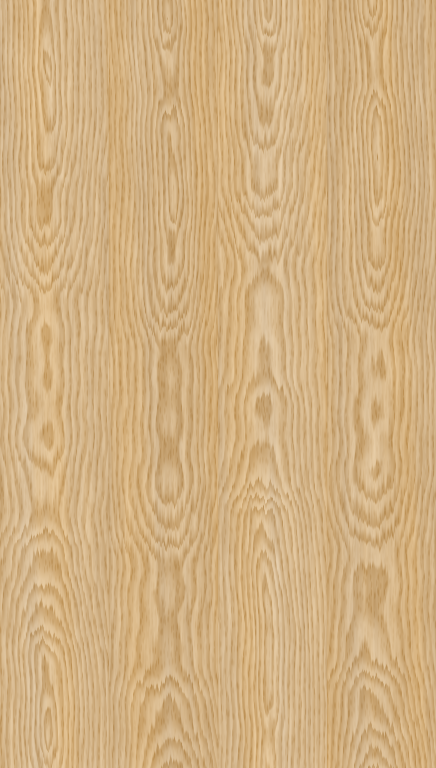
Write a Shadertoy shader that draws this texture.

```glsl
// Pale oak boards with cathedral grain, fine fibres and short pores.

const float BOARDS = 4.0;        // boards across the canvas
const float RING_DENSITY = 82.0; // growth rings per canvas width
const vec3 DEEP_TAN = vec3(0.725, 0.560, 0.335);
const vec3 PALE_CREAM = vec3(0.905, 0.805, 0.660);
const vec3 HONEY_SHIFT = vec3(0.012, -0.002, -0.025);

float hash1(float n) {
    return fract(sin(n * 91.7) * 4375.5);
}

vec2 hash2(vec2 cell) {
    vec2 q = vec2(dot(cell, vec2(127.1, 311.7)), dot(cell, vec2(269.5, 183.3)));
    return fract(sin(q) * 43758.5);
}

// Cellular noise: distance to the nearest scattered point.
float cellular(vec2 p) {
    vec2 cell = floor(p);
    vec2 local = fract(p);
    float nearest = 4.0;
    for (int y = -1; y <= 1; y++) {
        for (int x = -1; x <= 1; x++) {
            vec2 offset = vec2(x, y);
            vec2 delta = offset + hash2(cell + offset) - local;
            nearest = min(nearest, dot(delta, delta));
        }
    }
    return sqrt(nearest);
}

// Layered sines, roughly -1 to 1.
float waves(float t, float seed) {
    float sum = 0.0;
    float amplitude = 0.55;
    for (int i = 0; i < 4; i++) {
        sum += amplitude * sin(t + seed);
        t *= 1.93;
        seed = seed * 1.7 + 2.1;
        amplitude *= 0.55;
    }
    return sum;
}

// Distance from the tree's pith, as cut by a slowly tilting board face.
float pithDistance(vec2 p, float heart, float seed, float jag) {
    float y = p.y + 0.045 * jag;
    float across = p.x - heart + 0.012 * waves(y * 4.0, seed);
    across += 0.003 * waves(y * 13.0 + p.x * 30.0, seed + 3.0);
    float swing = y * 3.3 + seed;
    float depth = 0.045 + 0.062 * sin(swing + 0.5 * sin(swing));
    depth += 0.022 * waves(y * 7.0, seed + 1.0);
    float bend = 0.004 * waves(p.x * 38.0 + y * 2.0, seed);
    return length(vec2(across, depth)) + bend;
}

// Late wood darkens slowly through a ring, then stops at a crisp edge.
float lateWood(float phase, float softness) {
    float t = fract(phase);
    float edge = clamp(softness, 0.12, 0.45);
    return smoothstep(0.15, 0.85 - 0.4 * edge, t) * (1.0 - smoothstep(1.0 - edge, 1.0, t));
}

// Small dark dashes that follow the grain.
float poreMask(vec2 p, vec2 density) {
    return 1.0 - smoothstep(0.10, 0.38, cellular(p * density));
}

void mainImage(out vec4 fragColor, in vec2 fragCoord) {
    vec2 p = fragCoord / iResolution.x;
    float pixel = 1.0 / iResolution.x;

    // Board layout
    float board = floor(p.x * BOARDS);
    float seed = 6.28 * hash1(board + 2.0);
    float heart = (board + 0.5 + 0.18 * (hash1(board + 8.0) - 0.5)) / BOARDS;
    float seam = abs(fract(p.x * BOARDS + 0.5) - 0.5) / BOARDS;

    // Fibres at two widths
    vec2 grain = p + vec2(0.004 * waves(p.y * 4.0, seed), 0.0);
    float fineFibre = cellular(grain * vec2(165.0, 11.0)) - 0.45;
    float broadFibre = cellular(grain * vec2(62.0, 3.2) + 17.0) - 0.45;

    // Growth rings, stronger near the heart of each board
    float jag = 0.5 * fineFibre + 0.5 * broadFibre;
    float radius = pithDistance(p, heart, seed, jag);
    float rings = lateWood(radius * RING_DENSITY, RING_DENSITY * pixel);
    float nearHeart = exp(-pow((p.x - heart) / 0.075, 2.0));
    float ringStrength = mix(0.30, 0.46, nearHeart);

    // Tone from dark to light
    float drift = waves(p.x * 24.0 + 0.5 * sin(p.y * 2.0), seed);
    float tone = 0.60 + ringStrength * (0.38 - rings);
    tone += 0.26 * fineFibre + 0.20 * broadFibre + 0.05 * drift;
    tone += 0.08 * (hash1(board + 5.0) - 0.5);
    tone -= 0.16 * poreMask(grain, vec2(150.0, 32.0)) * (0.5 + rings);
    tone -= 0.10 * (1.0 - smoothstep(0.0, 0.003 + pixel, seam));

    // Colour, with warmer and greyer streaks
    float warmth = waves(p.x * 31.0 + p.y * 1.5, seed + 4.0) + 0.8 * broadFibre;
    vec3 color = mix(DEEP_TAN, PALE_CREAM, clamp(tone, 0.0, 1.0));
    color += HONEY_SHIFT * warmth;
    fragColor = vec4(color, 1.0);
}
```
